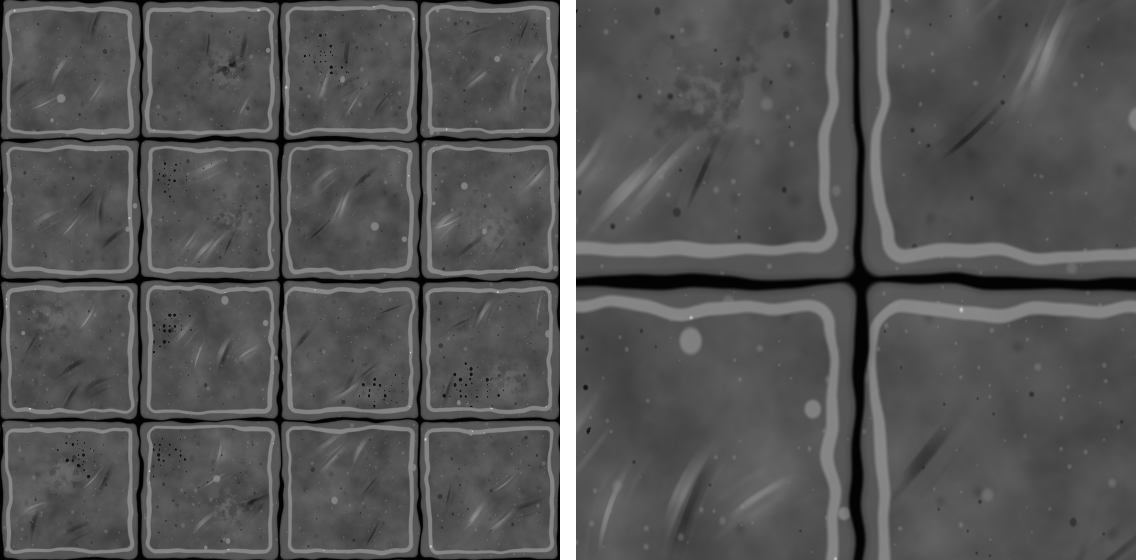
Left: the whole. Right: its middle third, enlarged.
Reproduce this texture procedurally as a three.js fragment shader.

```glsl
// Worn grey stone tiles, four by four, with pale chiselled rims and black crooked joints.
varying vec2 vUv;

const float TILES = 4.0;
const float EDGE = 0.006;          // edge softness, in tiles
const float RIM_INSET = 0.027;     // least distance from tile border to rim
const float RIM_WANDER = 0.046;
const float RIM_WIDTH = 0.017;
const float RIM_SWELL = 0.023;
const float RIM_CORNER = 0.065;
const float JOINT_HALF = 0.004;
const float JOINT_SWELL = 0.014;
const float JOINT_WANDER = 0.036;
const int SCRATCHES = 5;

const vec3 STONE = vec3(0.318);
const vec3 BEVEL = vec3(0.335);
const vec3 RIM = vec3(0.52);
const vec3 PALE = vec3(0.53);
const vec3 PIT = vec3(0.11);
const vec3 JOINT = vec3(0.012);

float hash(vec2 p, float seed) {
  vec3 q = fract(vec3(p.xyx + seed * 7.31) * vec3(0.1031, 0.1030, 0.0973));
  q += dot(q, q.yzx + 33.33);
  return fract((q.x + q.y) * q.z);
}

float noise(vec2 p, float seed) {
  vec2 i = floor(p), f = fract(p);
  f = f * f * (3.0 - 2.0 * f);
  return mix(mix(hash(i, seed), hash(i + vec2(1.0, 0.0), seed), f.x),
             mix(hash(i + vec2(0.0, 1.0), seed), hash(i + 1.0, seed), f.x), f.y);
}

float fbm(vec2 p, float seed) {
  float sum = 0.0, amp = 0.5;
  for (int i = 0; i < 4; i++) {
    sum += amp * noise(p, seed + float(i));
    p = mat2(1.6, 1.2, -1.2, 1.6) * p + 3.7;
    amp *= 0.5;
  }
  return sum / 0.9375;
}

// Crooked line offset, 0 to 1
float wander(float t, float row, float seed) {
  return 0.65 * noise(vec2(t * 4.5, row * 5.0), seed) + 0.35 * noise(vec2(t * 13.0, row * 5.0), seed + 1.0);
}

// Scattered oval spots, one at most per grid cell
float spots(vec2 p, float cells, float density, float rMin, float rMax, float soft, float seed) {
  vec2 g = p * cells, id = floor(g);
  float h = hash(id, seed + 1.0);
  float r = mix(rMin, rMax, h * h);
  vec2 jitter = vec2(hash(id, seed + 2.0), hash(id, seed + 3.0));
  vec2 d = fract(g) - mix(vec2(1.3 * r), vec2(1.0 - 1.3 * r), jitter);
  d.x *= 1.0 + 0.35 * hash(id, seed + 4.0);
  float blur = EDGE * cells * 0.6 + soft * r;
  return step(hash(id, seed), density) * (1.0 - smoothstep(r - blur, r + blur * 0.5, length(d)));
}

// Signed depth of one joint: negative inside the black
float joint(float across, float along, float seed) {
  float line = floor(across + 0.5);
  float bend = (wander(along, line, seed) - 0.5) * JOINT_WANDER;
  float swell = noise(vec2(along * 6.0, line * 3.0), seed + 5.0);
  return abs(across - line - bend) - JOINT_HALF - JOINT_SWELL * swell;
}

// Distance inward from the wobbling, round-cornered rim
float rimDepth(vec2 q, vec2 tile) {
  float seed = 20.0 + 9.0 * hash(tile, 3.0);
  vec2 side = step(0.0, q);
  vec2 wob = vec2(wander(q.y + tile.y * 7.0, tile.x * 2.0 + side.x, seed),
                  wander(q.x + tile.x * 7.0, tile.y * 2.0 + side.y, seed + 4.0));
  vec2 e = RIM_CORNER - (0.5 - abs(q) - RIM_INSET - RIM_WANDER * wob);
  return RIM_CORNER - length(max(e, 0.0)) - min(max(e.x, e.y), 0.0);
}

// Patches of fine curved strokes, light or dark
float scratches(vec2 q, vec2 tile) {
  float sum = 0.0;
  for (int i = 0; i < SCRATCHES; i++) {
    float s = 40.0 + float(i) * 6.0;
    vec2 d = q - 0.7 * (vec2(hash(tile, s), hash(tile, s + 1.0)) - 0.5);
    float a = mix(0.3, 1.5, hash(tile, s + 2.0));
    d = mat2(cos(a), -sin(a), sin(a), cos(a)) * d;
    d.y += d.x * d.x * 2.0 * (hash(tile, s + 3.0) - 0.5);
    float mask = exp(-dot(d * d, vec2(110.0, 420.0)));
    float streak = smoothstep(0.4, 0.85, noise(d * vec2(5.0, 60.0) + 9.0, s));
    sum += mask * (0.25 + streak) * mix(-0.10, 0.13, step(0.45, hash(tile, s + 4.0)));
  }
  return sum;
}

void main() {
  vec2 p = vUv * TILES;
  vec2 tile = floor(p), q = fract(p) - 0.5;

  // Mottled face
  float mottle = 0.6 * fbm(p * 5.0, 1.0) + 0.4 * fbm(p * 11.0, 6.0);
  vec3 color = STONE + 0.24 * (mottle - 0.5) + scratches(q, tile);

  // Crumbly pale patch on some tiles
  vec2 patchAt = q - 0.5 * (vec2(hash(tile, 80.0), hash(tile, 81.0)) - 0.5);
  float crumble = exp(-dot(patchAt, patchAt) * 45.0) * smoothstep(0.35, 0.65, fbm(p * 24.0, 12.0));
  color = mix(color, vec3(0.43), 0.75 * crumble * step(hash(tile, 82.0), 0.45));

  // Pits, stains and clustered chips
  color = mix(color, PIT, 0.25 * spots(p, 9.0, 0.2, 0.12, 0.25, 1.0, 90.0));
  color = mix(color, PIT, 0.8 * spots(p, 13.0, 0.2, 0.04, 0.11, 0.6, 96.0));
  color = mix(color, PIT, 0.5 * spots(p, 10.0, 0.07, 0.1, 0.2, 0.2, 102.0));
  vec2 chipAt = q - 0.65 * (vec2(hash(tile, 110.0), hash(tile, 111.0)) - 0.5);
  float chips = spots(p, 26.0, 0.9 * exp(-dot(chipAt, chipAt) * 70.0), 0.1, 0.38, 0.1, 112.0);
  color = mix(color, vec3(0.05), 0.9 * chips * step(hash(tile, 118.0), 0.35));

  // Bevel and rim line
  float depth = rimDepth(q, tile);
  float width = RIM_WIDTH + RIM_SWELL * noise(p * 5.0, 125.0);
  float rim = smoothstep(-EDGE, EDGE, depth) * (1.0 - smoothstep(width - EDGE, width + EDGE, depth));
  color = mix(BEVEL + 0.06 * (mottle - 0.5), color, smoothstep(-EDGE, EDGE, depth));
  color = mix(color, RIM + 0.05 * (mottle - 0.5), rim);

  // Pale flecks and bright glints
  color = mix(color, PALE, 0.5 * spots(p, 23.0, 0.2, 0.06, 0.18, 0.5, 130.0));
  color = mix(color, PALE, 0.4 * spots(p, 11.0, 0.16, 0.06, 0.2, 0.4, 136.0));
  color = mix(color, PALE, 0.85 * spots(p, 4.0, 0.12, 0.06, 0.14, 0.2, 142.0));
  color = mix(color, vec3(0.88), rim * spots(p, 17.0, 0.1, 0.08, 0.2, 0.9, 148.0));

  // Black joints, widened where they cross
  float jx = joint(p.x, p.y, 160.0), jy = joint(p.y, p.x, 170.0);
  float blend = max(0.045 - abs(jx - jy), 0.0) / 0.045;
  float gap = min(jx, jy) - 0.012 * blend * blend;
  color *= mix(0.85, 1.0, smoothstep(0.0, 0.02, gap));
  color = mix(JOINT, color, smoothstep(-EDGE, EDGE, gap));

  gl_FragColor = vec4(color, 1.0);
}
```
